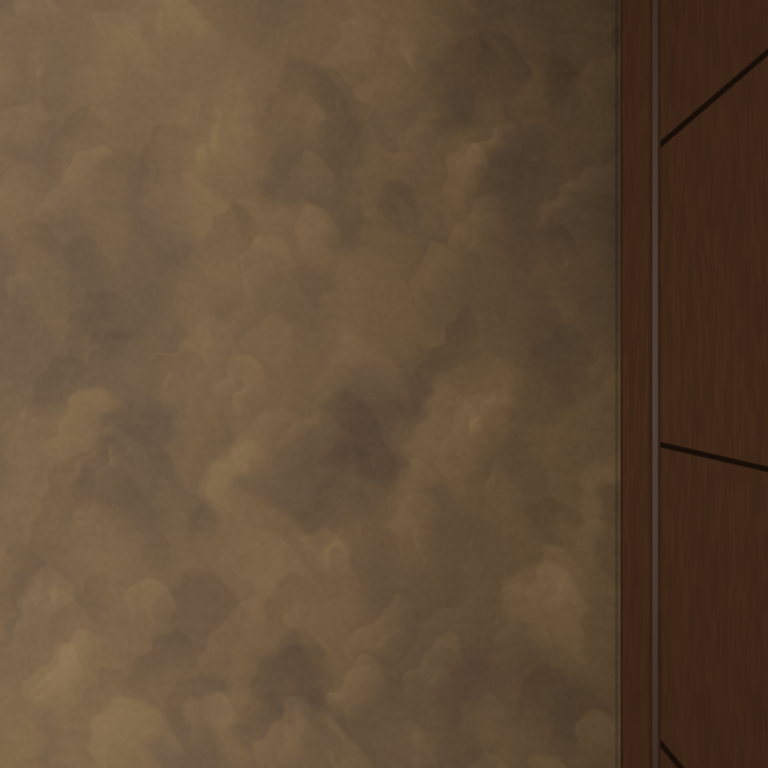
Write a Shadertoy shader that draws this texture.

```glsl
const vec3 OCHRE = vec3(0.472, 0.382, 0.272);
const vec3 UMBER = vec3(0.444, 0.368, 0.292);
const vec3 SMEAR = vec3(0.100, 0.082, 0.054);
const vec3 WALNUT = vec3(0.244, 0.153, 0.093);
const vec3 TRIM = vec3(0.325, 0.265, 0.240);
const vec3 GROOVE = vec3(0.095, 0.054, 0.031);
const vec3 SHADOW_TINT = vec3(0.0, 0.10, 0.25);
const float WALL_END = 0.808;
const float TRIM_X = 0.853;
const float PANEL_X = 0.860;
const float PATCH_CONTRAST = 0.40;
const float LAP_CONTRAST = 0.15;
const float WALL_FALLOFF = 0.37;

float hash(vec2 p) {
    p = fract(p * vec2(0.1031, 0.1137));
    p += dot(p, p.yx + 33.33);
    return fract((p.x + p.y) * p.x * 17.0 + p.y * 41.0);
}

// Cellular noise: a high edge value gives crisp cells, a low one blends them
float cells(vec2 p, float edge) {
    vec2 base = floor(p);
    float sum = 0.0, weight = 0.0;
    for (int j = -1; j <= 1; j++)
    for (int i = -1; i <= 1; i++) {
        vec2 id = base + vec2(i, j);
        vec2 seed = id + 100.0;
        vec2 d = id + vec2(hash(seed), hash(seed + 57.0)) - p;
        float w = exp(-edge * dot(d, d));
        sum += w * hash(seed + 131.0);
        weight += w;
    }
    return sum / max(weight, 1e-9);
}

// Ragged brush edges from layered sines
vec2 warp(vec2 p) {
    return p + 0.012 * sin(p.yx * vec2(19.0, 23.0) + vec2(0.4, 2.1))
             + 0.006 * sin(p.yx * vec2(61.0, 53.0) + p * 37.0)
             + 0.003 * sin(p.yx * vec2(171.0, 143.0) + p * 83.0);
}

// Trowel strokes: x is overlapping laps, crisp on top and fading down;
// y is sparse upright smears
vec2 strokes(vec2 p, float scale) {
    vec2 q = p * scale;
    vec2 base = floor(q);
    vec2 marks = vec2(0.0);
    for (int j = -1; j <= 1; j++)
    for (int i = -1; i <= 1; i++) {
        vec2 id = base + vec2(i, j);
        vec2 seed = id + 211.0 + scale;
        vec2 d = q - id - vec2(hash(seed), hash(seed + 19.0));
        float lean = hash(seed + 37.0) - 0.7;
        float r = length(vec2(d.x * 1.3 + d.y * lean, d.y * 0.85));
        float fade = smoothstep(-0.5, 0.5, d.y + 1.6 * lean * d.x);
        marks.x += (hash(seed + 91.0) - 0.45) * fade * smoothstep(0.58, 0.50, r);
        float side = d.x + d.y * lean;
        float body = smoothstep(-0.06, 0.04, side) * exp(-max(side, 0.0) * 8.0);
        marks.y += body * exp(-d.y * d.y * 22.0) * step(0.66, hash(seed + 73.0));
    }
    return marks;
}

vec3 plaster(vec2 uv) {
    vec2 p = warp(uv);
    float edge = mix(4.0, 18.0, smoothstep(0.35, 0.7, cells(uv * 6.0 + 9.0, 5.0)));
    float broad = cells(p * vec2(4.2, 3.4) + 47.0, 4.0) - 0.5;
    float mid = cells(p * vec2(11.0, 8.0) + 17.0, edge) - 0.5;
    float small = cells(p * vec2(25.0, 15.0) + 31.0, edge * 0.6) - 0.5;
    float brushed = cells(uv * vec2(34.0, 130.0), 5.0) - 0.5;
    float grain = cells(uv * vec2(200.0, 180.0), 6.0) - 0.5;
    vec2 marks = strokes(p, 7.0) + 0.8 * strokes(p + 0.3, 13.0);

    // Light from the left, with a dim upper right corner
    float shade = 1.01 - WALL_FALLOFF * pow(uv.x / WALL_END, 1.7);
    vec2 corner = uv - vec2(0.74, 1.02);
    shade -= 0.10 * exp(-dot(corner, corner) * 20.0);
    shade += PATCH_CONTRAST * (0.32 * broad + 0.20 * mid + 0.12 * small);
    shade += LAP_CONTRAST * marks.x + 0.025 * brushed + 0.035 * grain;

    // Ochre glaze over grey umber; darker parts turn warmer
    float warmth = 0.6 * broad + 0.4 * mid + 0.3 * small + 0.35 * marks.x;
    vec3 color = mix(UMBER, OCHRE, smoothstep(-0.35, 0.35, warmth)) * shade;
    color *= pow(vec3(shade), SHADOW_TINT);
    float broken = smoothstep(0.25, 0.75, cells(uv * vec2(90.0, 28.0), 5.0));
    color += SMEAR * shade * 0.55 * marks.y * (0.25 + 0.75 * broken);
    return color * (1.0 - 0.2 * smoothstep(0.004, 0.0, abs(uv.x - 0.803)));
}

// Signed distance across a panel joint that starts at the trim
float joint(vec2 uv, float height, float slope) {
    return (uv.y - height - slope * (uv.x - PANEL_X)) / sqrt(1.0 + slope * slope);
}

vec3 wood(vec2 uv, float px) {
    float figure = cells(uv * vec2(60.0, 2.5), 4.0) - 0.5;
    float pores = cells(uv * vec2(320.0, 30.0), 5.0) - 0.5;
    vec3 color = WALNUT * (1.0 + 0.05 * figure + 0.13 * pores);
    color *= 0.95 + 0.07 * sin(uv.y * 3.1416);
    // Slanted joints
    float d = min(abs(joint(uv, 0.812, 0.86)), abs(joint(uv, 0.421, -0.23)));
    d = min(d, abs(joint(uv, 0.032, -1.2)));
    float onPanel = smoothstep(-px, px, uv.x - PANEL_X);
    color = mix(color, GROOVE, onPanel * smoothstep(0.0052, 0.0018, d));
    // Metal trim between its two shadow lines
    float t = abs(uv.x - TRIM_X);
    color *= 1.0 - 0.25 * smoothstep(0.010, 0.004, t);
    float glow = 0.45 + 0.45 * sin(uv.y * 3.1416);
    color = mix(color, TRIM, glow * smoothstep(0.0055, 0.0020, t));
    return color * (1.0 - 0.25 * smoothstep(0.005, 0.0, uv.x - WALL_END));
}

void mainImage(out vec4 fragColor, in vec2 fragCoord) {
    vec2 uv = fragCoord / iResolution.xy;
    float px = 1.0 / iResolution.x;
    float door = smoothstep(-px, px, uv.x - WALL_END);
    fragColor = vec4(mix(plaster(uv), wood(uv, px), door), 1.0);
}
```
